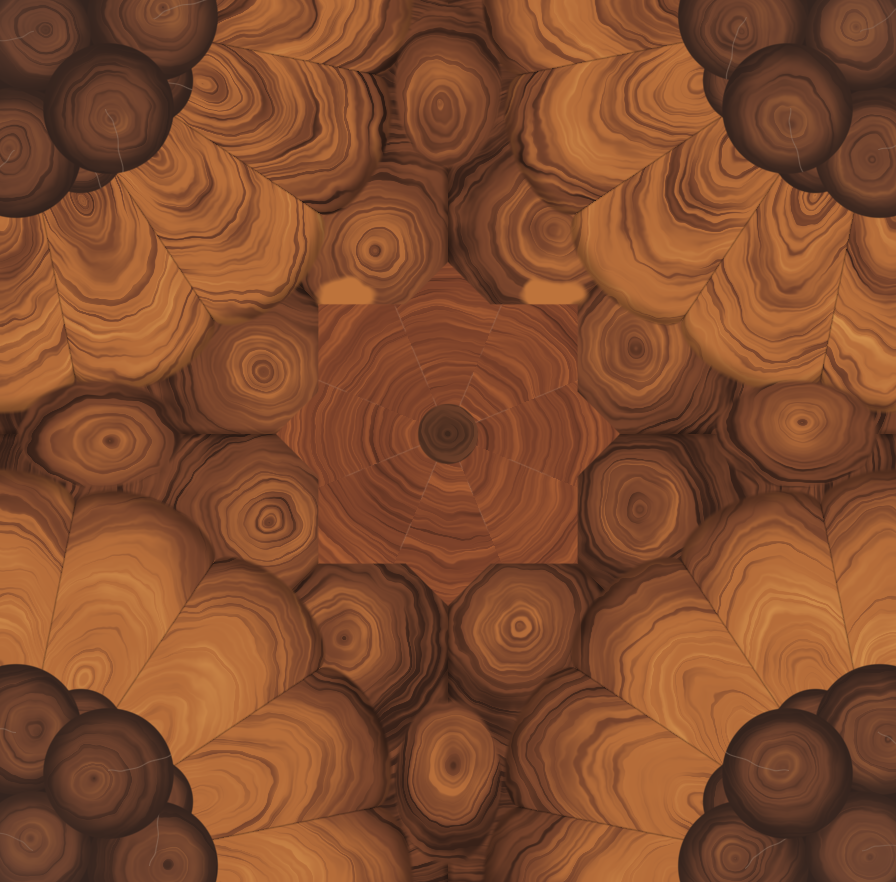
Reproduce this pattern procedurally as a Shadertoy shader.

```glsl
const float PI = 3.14159265;

float hash(vec2 p) {
    p = fract(p * vec2(0.1031, 0.1137));
    p += dot(p, p.yx + 33.3);
    return fract((p.x + p.y) * p.x * 7.13);
}

float noise(vec2 p) {
    vec2 i = floor(p), f = fract(p);
    f = f * f * (3.0 - 2.0 * f);
    return mix(mix(hash(i), hash(i + vec2(1, 0)), f.x),
               mix(hash(i + vec2(0, 1)), hash(i + 1.0), f.x), f.y);
}

float fbm(vec2 p) {
    return 0.55 * noise(p) + 0.3 * noise(p * 2.1 + 17.0) + 0.15 * noise(p * 4.3 + 41.0);
}

vec2 rotate(vec2 p, float a) {
    return vec2(cos(a) * p.x + sin(a) * p.y, cos(a) * p.y - sin(a) * p.x);
}

float fill(float d) {
    float edge = 1.0 / iResolution.y;
    return smoothstep(edge, -edge, d);
}

float line(float d, float width) {
    return fill(abs(d) - width);
}

// Wood tone from dark heart to pale sapwood
vec3 woodColor(float t) {
    vec3 c = mix(vec3(0.22, 0.13, 0.095), vec3(0.47, 0.265, 0.17), smoothstep(0.0, 0.4, t));
    c = mix(c, vec3(0.71, 0.425, 0.225), smoothstep(0.35, 0.72, t));
    return mix(c, vec3(0.82, 0.56, 0.3), smoothstep(0.72, 1.05, t));
}

// Uneven growth rings along distance d, with sparse thin dark lines
float grain(float d, vec2 p, float seed) {
    d += 0.05 * (fbm(p * 12.0 + seed * 9.7) - 0.5) + 0.009 * (fbm(p * 48.0 + seed) - 0.5);
    float bands = noise(vec2(d * 36.0, seed * 5.3 + p.x * 5.0)) - 0.5;
    float rings = noise(vec2(d * 130.0, seed * 3.1 + p.y * 14.0)) - 0.5;
    float fine = noise(vec2(d * 300.0, seed * 2.3 + p.x * 20.0)) - 0.5;
    float vein = smoothstep(0.6, 0.85, noise(vec2(d * 190.0, seed * 4.7 + p.x * 9.0)));
    return 0.33 * bands + 0.32 * rings + 0.25 * fine - 0.3 * vein + 0.04;
}

// Cross-cut log: lighter heart, darker rim
float roundTone(vec2 q, float radius, float seed) {
    vec2 heart = radius * 0.5 * (vec2(hash(vec2(seed, 3.0)), hash(vec2(seed, 8.0))) - 0.5);
    float d = length(q - heart);
    float cloud = fbm(q * 24.0 + seed * 3.0) - 0.5;
    float tone = 0.5 - 0.29 * smoothstep(0.35, 1.1, d / radius + 0.5 * cloud);
    tone -= 0.12 * smoothstep(0.1, 0.04, d / radius);
    return tone + 0.3 * cloud + 0.6 * grain(d * 1.35, q, seed);
}

// Fan of scalloped petals around a corner; alpha is coverage
vec4 fan(vec2 m, float quadrant, float low) {
    float spread = PI / 8.0;
    float a = atan(m.y, m.x) / spread, k = floor(a + 0.5), t = a - k;
    float r = length(m), seed = k + quadrant * 7.0 + 1.0;
    vec2 q = vec2(r, t * spread * r);
    float d = length((q - vec2(0.22 + 0.03 * hash(vec2(seed, 5.0)), 0.0)) * vec2(1.0, 1.7));
    float cloud = fbm(m * 16.0 + seed) - 0.5;
    float flat_ = step(k, 1.5);
    float topTone = 0.54 + 0.13 * smoothstep(0.08, 0.18, d);
    topTone -= 0.33 * flat_ * smoothstep(0.16, 0.24, d + 0.04 * cloud);
    float lowTone = 0.8 - 0.1 * flat_ - 0.42 * smoothstep(0.12, 0.23, d + 0.07 * cloud);
    float tone = mix(topTone, lowTone, low) + 0.25 * cloud;
    tone += mix(0.85, 0.5, low) * grain(d, q, seed);
    vec3 col = woodColor(tone);
    col *= 1.0 - 0.25 * line((0.5 - abs(t)) * spread * r, 0.0008);
    float tip = 0.434 + 0.034 * sqrt(max(0.0, 1.0 - 4.0 * t * t));
    col *= 1.0 - 0.3 * smoothstep(0.022, 0.0, tip - r);
    return vec4(col, smoothstep(0.003, -0.003, r - tip));
}

// Overlapping dark discs heaped in a corner
vec3 cluster(vec3 col, vec2 m, float quadrant) {
    vec2 q = rotate(m, PI / 4.0);
    vec3 rim = vec3(0.18, 0.125, 0.105);
    col = mix(col, rim, fill(length(m) - 0.205));
    for (int i = 0; i < 6; i++) {
        float side = i < 4 ? float(i % 2) * 2.0 - 1.0 : 0.0;
        float angle = side * (i < 2 ? 0.29 : 0.68);
        float reach = i < 2 ? 0.192 : (i == 4 ? 0.055 : 0.174);
        float radius = i < 2 ? 0.05 : (i == 4 ? 0.064 : 0.074);
        float seed = float(i) + quadrant * 6.0 + 60.0;
        vec2 o = q - reach * vec2(cos(angle), sin(angle));
        float d = length(o);
        vec3 face = mix(woodColor(roundTone(o, radius, seed) - 0.08), vec3(0.36, 0.24, 0.19), 0.35);
        face = mix(face, rim, 0.8 * smoothstep(0.6, 1.0, d / radius));
        vec2 crack = rotate(o, 6.28 * hash(vec2(seed, 21.0)));
        float split = line(crack.y + 0.008 * (noise(crack * 60.0) - 0.5), 0.0006);
        face = mix(face, vec3(0.6, 0.5, 0.43), 0.5 * split * step(0.0, crack.x));
        col = mix(col, face, fill(d - radius));
    }
    return mix(col, vec3(0.42, 0.28, 0.22), 0.3 * smoothstep(0.16, 0.0, length(m)));
}

void mainImage(out vec4 fragColor, in vec2 fragCoord) {
    vec2 p = fragCoord / iResolution.y;
    float width = iResolution.x / iResolution.y;
    vec2 w = p - vec2(0.5 * width, 0.508);
    vec2 m = min(p, vec2(width, 1.0) - p);
    float low = step(p.y, 0.5);
    float quadrant = low * 2.0 + step(0.5 * width, p.x);

    // Ring of eight logs
    float sector = PI / 4.0, a = atan(w.y, w.x) / sector;
    float k = floor(a);
    vec2 local = rotate(w, (k + 0.5) * sector);
    vec3 col = woodColor(roundTone(local - vec2(0.238, 0.0), 0.093, k + 20.0));
    float ringSeam = local.x * sin(sector * 0.5) - abs(local.y) * cos(sector * 0.5);
    col *= 1.0 - 0.25 * smoothstep(0.008, 0.0, ringSeam);
    float notch = length(vec2(abs(w.x) - 0.116, (w.y - 0.157) * 1.7));
    notch += 0.03 * (fbm(p * 30.0) - 0.5);
    col = mix(col, vec3(0.74, 0.45, 0.23), smoothstep(0.036, 0.024, notch));

    // Corner fans
    vec4 petals = fan(m, quadrant, low);
    col = mix(col, petals.rgb, petals.a);

    // Four oval logs on the axes
    float axis = mod(floor(a * 0.5 + 0.5), 4.0);
    vec2 oval = rotate(w, axis * PI * 0.5) - vec2(0.395, 0.0);
    float ovalDist = length(oval * vec2(0.65, 1.0)) - 0.06;
    vec3 ovalCol = woodColor(roundTone(oval * vec2(0.75, 1.0), 0.066, axis + 40.0));
    col = mix(col, ovalCol, smoothstep(0.003, -0.003, ovalDist));

    // Central star of two squares, cut into eight wedges
    float wedge = mod(floor(a + 0.5), 8.0), r = length(w);
    vec2 shift = 0.025 * (vec2(hash(vec2(wedge, 2.0)), hash(vec2(wedge, 7.0))) - 0.5);
    float tone = 0.43 + 0.45 * grain(length(w - shift) * 1.7, w, wedge + 80.0);
    vec3 heart = woodColor(tone) * vec3(1.02, 0.95, 0.95);
    float dashes = smoothstep(0.35, 0.7, noise(vec2(r * 60.0, k)));
    heart = mix(heart, vec3(0.62, 0.43, 0.33), 0.5 * dashes * line(local.y, 0.0006));
    vec2 s = abs(w);
    float star = min(max(s.x, s.y) - 0.147, (s.x + s.y - 0.195) * 0.7071);
    col = mix(col, heart, fill(star));

    // Dark knob
    vec3 knob = woodColor(0.22 + 0.5 * grain(r * 1.5, w, 95.0));
    col = mix(col, mix(knob, vec3(0.3, 0.2, 0.14), 0.3), fill(r - 0.034));

    col = cluster(col, m, quadrant);
    fragColor = vec4(col, 1.0);
}
```
